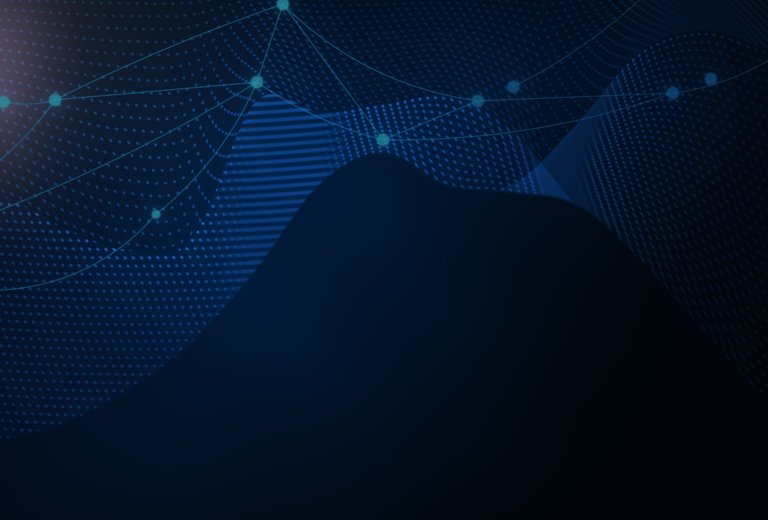
Reproduce this background procedurally as a WebGL 2 fragment shader.

```glsl
#version 300 es
precision highp float;
// Dotted wave sheets over a dark blue glow, joined by a thin web of nodes.
// Splines give the fold lines; dots fill the sheets between them in rows,
// and bowed links run above. Lengths are in units of the canvas height.

uniform vec2 u_resolution;
out vec4 outColor;

const vec3 NIGHT = vec3(0.004, 0.016, 0.032);
const vec3 DEEP_BLUE = vec3(0.002, 0.078, 0.168);
const vec3 SHEET_BLUE = vec3(0.008, 0.085, 0.210);
const vec3 DOT_BLUE = vec3(0.055, 0.270, 0.520);
const vec3 WARM = vec3(0.270, 0.205, 0.250);
const vec3 LINK_COLOR = vec3(0.080, 0.430, 0.600);
const vec3 NODE_TEAL = vec3(0.160, 0.560, 0.620);
const vec3 NODE_BLUE = vec3(0.060, 0.280, 0.480);
const float KNOT_STEP = 0.1231;
const float DOT_RADIUS = 0.0027;
const float LINK_WIDTH = 0.0011;
const float NODE_RADIUS = 0.0120;
const int VISIBLE_NODES = 10;

// Heights of the fold lines at evenly spaced knots.
const float LOWER_EDGE[13] = float[](.154, .185, .248, .342, .481, .646, .705,
  .640, .629, .606, .500, .360, .231);
const float LEFT_RIDGE[13] = float[](.625, .562, .519, .542, .805, .785, .800,
  .817, .750, .606, .500, .360, .231);
const float RIGHT_RIDGE[13] = float[](.154, .185, .248, .342, .481, .646, .705,
  .640, .645, .760, .900, .942, .908);

// The last six nodes are hidden ends at the border.
const vec2 NODES[16] = vec2[](vec2(.006, .804), vec2(.106, .808), vec2(.494, .842),
  vec2(.544, .992), vec2(.300, .588), vec2(.737, .731), vec2(.919, .806),
  vec2(.987, .833), vec2(1.294, .821), vec2(1.367, .848), vec2(0., .692),
  vec2(0., .596), vec2(0., .442), vec2(1.23, 1.), vec2(1.48, .885), vec2(1.48, .92));
// Each link: first node, second node, bow.
const vec3 LINKS[16] = vec3[](vec3(1, 3, .008), vec3(1, 2, 0), vec3(0, 1, -.006),
  vec3(10, 1, -.005), vec3(11, 2, -.012), vec3(4, 2, -.020), vec3(12, 4, -.035),
  vec3(2, 3, 0), vec3(3, 5, 0), vec3(3, 6, -.035), vec3(2, 5, -.012),
  vec3(5, 6, 0), vec3(5, 8, -.025), vec3(6, 8, 0), vec3(7, 13, -.010), vec3(8, 14, -.010));

// Catmull-Rom curve through the knots.
float spline(float k[13], float x) {
  float s = clamp(x / KNOT_STEP, 0.0, 11.999);
  int i = int(s);
  float t = s - float(i);
  float a = k[max(i - 1, 0)], b = k[i], c = k[i + 1], d = k[min(i + 2, 12)];
  return b + 0.5 * t * (c - a + t * (2.0*a - 5.0*b + 4.0*c - d + t * (3.0*(b - c) + d - a)));
}

vec2 hashGradient(vec2 c) {
  float h = fract(sin(dot(c, vec2(127.1, 311.7))) * 43758.5);
  return vec2(cos(6.2832 * h), sin(6.2832 * h));
}

float gradientNoise(vec2 p) {
  vec2 i = floor(p), f = fract(p), u = f * f * (3.0 - 2.0 * f), e = vec2(1, 0);
  return mix(mix(dot(hashGradient(i), f), dot(hashGradient(i + e), f - e), u.x),
    mix(dot(hashGradient(i + e.yx), f - e.yx), dot(hashGradient(i + 1.0), f - 1.0), u.x), u.y);
}

float glow(vec2 p, vec2 center, vec2 size) {
  vec2 d = (p - center) / size;
  return exp(-dot(d, d));
}

// Soft round dots on a bent grid; tight grids fade to their mean.
float dots(vec2 grid, float radius) {
  vec2 dx = dFdx(grid), dy = dFdy(grid);
  vec2 slope = max(sqrt(dx * dx + dy * dy), 1e-4);
  float d = length((fract(grid) - 0.5) / slope), r = radius * u_resolution.y;
  float dotMask = 1.0 - smoothstep(r - 0.9, r + 1.0, d);
  return mix(dotMask, 0.3, smoothstep(0.26, 0.50, max(slope.x, slope.y)));
}

void main() {
  vec2 p = gl_FragCoord.xy / u_resolution.y;
  float px = 1.0 / u_resolution.y;
  float edge = spline(LOWER_EDGE, p.x);
  float left = spline(LEFT_RIDGE, p.x);
  float right = spline(RIGHT_RIDGE, p.x);
  float cloud = gradientNoise(p * 5.0);

  // Background glows
  vec3 color = NIGHT + DEEP_BLUE * glow(p, vec2(0.56, 0.58), vec2(0.46, 0.46));
  color += vec3(0.004, 0.030, 0.070) * glow(p, vec2(0.15, 0.2), vec2(0.5, 0.4));
  color += vec3(0.004, 0.030, 0.075) * glow(p, vec2(1.12, 0.86), vec2(0.45, 0.26));
  color *= 1.0 + 0.12 * cloud;

  // Sheet masks
  float above = smoothstep(-0.004, 0.006, p.y - edge);
  float inLeft = above * smoothstep(-px, px, left - p.y);
  float inRight = above * smoothstep(-px, px, right - p.y) * smoothstep(0.9, 1.02, p.x);
  float top = max(left, right);
  float inBack = smoothstep(-px, px, p.y - top);

  // Dot grids: back rows, flat left rows, middle band, right fan
  float rowBack = (p.y - top) / max(1.03 - top, 0.05) * 21.0;
  float back = dots(vec2(p.x * 58.0 + rowBack * 0.37, rowBack), DOT_RADIUS * 0.9);
  float rowLeft = (p.y - 0.12 * (p.x - 0.25) * (p.x - 0.25)) / 0.0160;
  float leftDots = dots(vec2(p.x * 64.0 + p.y * 22.0, rowLeft), DOT_RADIUS);
  float stripe = 1.0 - smoothstep(0.05, 0.40, abs(fract(rowLeft) - 0.5));
  leftDots = mix(leftDots, stripe * 0.52, smoothstep(0.38, 0.50, p.x));
  float rowBand = (p.y - edge) / max(left - edge, 0.03) * 12.0;
  float band = dots(vec2(p.x * 66.0 + p.y * 20.0, rowBand), DOT_RADIUS);
  leftDots = mix(leftDots, band * 0.9, smoothstep(0.60, 0.70, p.x));
  float rowFan = (p.y - edge) / max(right - edge, 0.02) * 38.0;
  float fan = dots(vec2(p.x * 70.0 + p.y * 24.0, rowFan), DOT_RADIUS * 0.9);

  // Light on the sheets
  float leftLight = 0.36 + 0.50 * glow(p, vec2(0.54, 0.70), vec2(0.42, 0.30));
  float rightLight = 0.14 + 0.50 * glow(p, vec2(1.10, 0.74), vec2(0.20, 0.25));
  float backLight = 0.24 + 0.42 * glow(p, vec2(0.34, 0.72), vec2(0.32, 0.26));
  color += SHEET_BLUE * (inLeft * leftLight * 0.42 + inRight * rightLight * 0.30
    + inBack * backLight * 0.22);
  color += DOT_BLUE * (1.0 + 0.3 * cloud) * (inBack * back * backLight
    + inLeft * leftDots * leftLight + inRight * fan * rightLight);
  float crest = exp(-abs(p.y - left) / 0.020) * inLeft * smoothstep(0.95, 0.8, p.x);
  float rightCrest = exp(-abs(p.y - right) / 0.014) * inRight;
  color += DOT_BLUE * (crest * leftDots * 0.45 + rightCrest * fan * 0.3);

  // Warm light at the left
  color += WARM * glow(p, vec2(-0.03, 0.87), vec2(0.13, 0.22));
  color += vec3(0.060, 0.055, 0.055) * glow(p, vec2(0.12, 0.95), vec2(0.30, 0.28));

  // Links and nodes
  float fade = mix(0.60, 0.28, smoothstep(0.6, 1.3, p.x));
  for (int i = 0; i < 16; i++) {
    vec2 a = NODES[int(LINKS[i].x)], chord = NODES[int(LINKS[i].y)] - a;
    float len = length(chord);
    vec2 dir = chord / len, q = p - a;
    float t = clamp(dot(q, dir) / len, 0.0, 1.0);
    vec2 onLink = dir * t * len + vec2(-dir.y, dir.x) * 4.0 * t * (1.0 - t) * LINKS[i].z;
    float line = 1.0 - smoothstep(0.0, LINK_WIDTH + 0.7 * px, length(q - onLink));
    color = mix(color, LINK_COLOR, line * fade);
  }
  for (int i = 0; i < VISIBLE_NODES; i++) {
    float d = length(p - NODES[i]), r = NODE_RADIUS * (i == 4 ? 0.7 : 1.0);
    vec3 tint = mix(NODE_TEAL, NODE_BLUE, smoothstep(0.6, 1.1, NODES[i].x));
    color += tint * 0.10 * exp(-d * d / (r * r * 4.0));
    color = mix(color, tint, 0.75 * (1.0 - smoothstep(r - 1.5 * px, r + 1.5 * px, d)));
  }
  outColor = vec4(color, 1.0);
}
```
